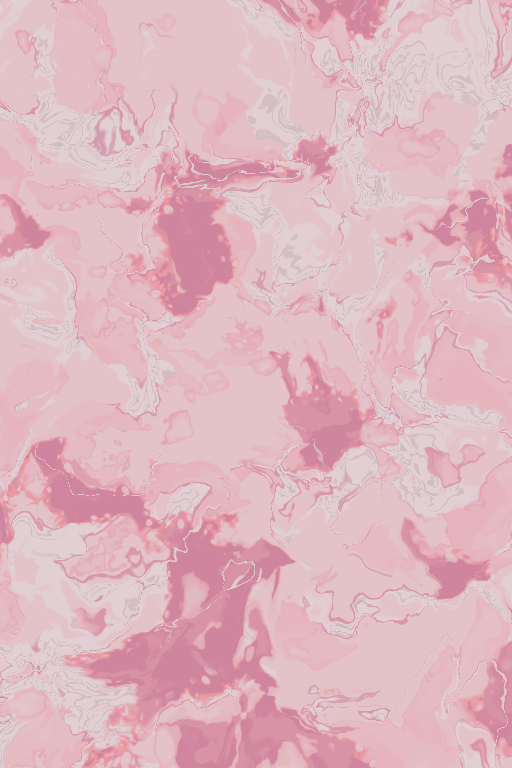
A Shadertoy shader for this texture:

```glsl
float hash(vec2 p) {
    return fract(sin(dot(p, vec2(127.1, 311.7))) * 43758.5453);
}

float noise(vec2 p) {
    vec2 i = floor(p), f = fract(p);
    f = f * f * f * (f * (f * 6.0 - 15.0) + 10.0);
    return mix(mix(hash(i), hash(i + vec2(1, 0)), f.x),
               mix(hash(i + vec2(0, 1)), hash(i + vec2(1, 1)), f.x), f.y);
}

float fbm(vec2 p) {
    float sum = 0.0, amp = 0.55;
    for (int i = 0; i < 4; i++) {
        sum += amp * noise(p);
        p = mat2(0.8, 0.6, -0.6, 0.8) * p * 2.03 + 17.3;
        amp *= 0.48;
    }
    return sum;
}

vec2 fbm2(vec2 p) {
    return vec2(fbm(p), fbm(p + vec2(31.7, 8.3))) - 0.5;
}

// Antialiased step: 1 where d is positive
float cover(float d) {
    return smoothstep(-0.9, 0.9, d / (fwidth(d) + 1e-5));
}

// Depth inside the nearest scattered droplet, in cell units
float droplets(vec2 p, float density) {
    vec2 cell = floor(p);
    float depth = -1.0;
    for (int y = -1; y <= 1; y++)
    for (int x = -1; x <= 1; x++) {
        vec2 id = cell + vec2(x, y);
        vec2 centre = id + 0.2 + 0.6 * vec2(hash(id + 3.1), hash(id + 7.7));
        float radius = mix(0.1, 0.42, pow(hash(id + 13.9), 2.0));
        float d = radius - length((p - centre) * vec2(1.0, 0.85));
        if (hash(id + 21.3) < density) depth = max(depth, d);
    }
    return depth;
}

void mainImage(out vec4 fragColor, in vec2 fragCoord) {
    vec2 p = fragCoord / iResolution.x;

    vec3 pink = vec3(0.902, 0.705, 0.738);
    vec3 blush = vec3(0.897, 0.732, 0.758);
    vec3 pale = vec3(0.890, 0.765, 0.785);
    vec3 milk = vec3(0.882, 0.812, 0.828);
    vec3 ash = vec3(0.800, 0.710, 0.735);
    vec3 rose = vec3(0.880, 0.625, 0.680);
    vec3 coral = vec3(0.920, 0.585, 0.620);
    vec3 mauve = vec3(0.815, 0.520, 0.620);

    // Liquid folding of the plane
    vec2 warp = fbm2(p * 4.0 + 1.7);
    vec2 fold = fbm2(p * 10.0 + 3.0 * warp + 9.2);
    vec2 curl = fbm2(p * 24.0 + 3.0 * fold + 5.4);
    vec2 q = p + 0.25 * warp + 0.10 * fold + 0.025 * curl;
    float grain = noise(p * 95.0 + 4.0 * curl);
    float patchy = smoothstep(0.35, 0.65, noise(q * 8.0 + 50.0));
    float vein = fbm(q * 17.0 + 60.0);

    // Pink pools with feathered rims on a pale ground
    float pool = fbm(q * 6.5 + 20.0) - 0.475 + 0.05 * (grain - 0.5) * patchy;
    vec3 col = mix(pale, mix(pink, blush, smoothstep(0.4, 0.6, vein)), cover(pool));
    col = mix(col, pale, 0.6 * smoothstep(0.13, 0.16, pool));
    col = mix(col, rose, 0.6 * patchy * cover(pool) * smoothstep(0.025, 0.0, pool));

    // Milky rivers with ashy marbling and thin rose outlines
    float course = fbm(q * 5.0 + 40.0) - 0.5;
    float river = 0.025 + 0.09 * noise(p * 5.0 + 6.0) - abs(course);
    float marbling = smoothstep(0.3, 1.0, sin(vein * 60.0)) * smoothstep(0.47, 0.57, vein);
    vec3 stream = mix(milk, ash, 0.75 * marbling);
    stream = mix(stream, pale, smoothstep(0.43, 0.36, vein));
    col = mix(col, stream, cover(river));
    float outline = smoothstep(0.010, 0.002, abs(river + 0.004));
    col = mix(col, mix(rose, mauve, 0.4), outline * smoothstep(0.4, 0.65, noise(q * 9.0 + 30.0)));

    // Mauve pools with fringed coral halos
    float deep = fbm(q * 5.8 + 70.0) + 0.14 * (noise(p * 2.4 + 4.0) - 0.5) - 0.618;
    float fringe = deep + 0.06 * (grain - 0.5) * patchy;
    float halo = smoothstep(-0.055, -0.005, fringe);
    col = mix(col, rose, halo * mix(0.25, 0.8, patchy));
    col = mix(col, coral, smoothstep(-0.035, -0.003, fringe) * mix(0.25, 1.0, patchy));
    vec3 pigment = mix(mauve, rose, 0.55 * smoothstep(0.48, 0.62, vein));
    col = mix(col, pigment, cover(fringe));

    // Fine lacing: pale threads with a rose shadow beside them
    float lace = fbm(q * 8.5 + 90.0) - 0.52;
    float laceZone = smoothstep(0.45, 0.65, noise(q * 6.0 + 15.0));
    col = mix(col, mauve, 0.6 * laceZone * smoothstep(0.012, 0.002, abs(lace + 0.016)));
    col = mix(col, milk, 0.9 * laceZone * smoothstep(0.014, 0.005, abs(lace)));

    // Droplets: stretched cells, then small beads around the mauve
    float cellDepth = droplets((p + 0.10 * fold + 0.03 * curl) * 13.0, 0.16);
    float cellRim = smoothstep(0.05, 0.0, abs(cellDepth - 0.01));
    col = mix(col, mix(pink, pale, smoothstep(0.05, 0.2, cellDepth)), 0.85 * cover(cellDepth));
    col = mix(col, rose, 0.8 * cellRim * patchy);

    float beadDepth = droplets((p + 0.04 * fold) * 38.0, 0.6);
    float beadZone = smoothstep(-0.07, -0.03, deep) * smoothstep(0.08, 0.03, deep);
    vec3 bead = mix(coral, pale, smoothstep(0.0, 0.1, beadDepth));
    col = mix(col, bead, 0.9 * cover(beadDepth) * beadZone * patchy);

    fragColor = vec4(col, 1.0);
}
```
